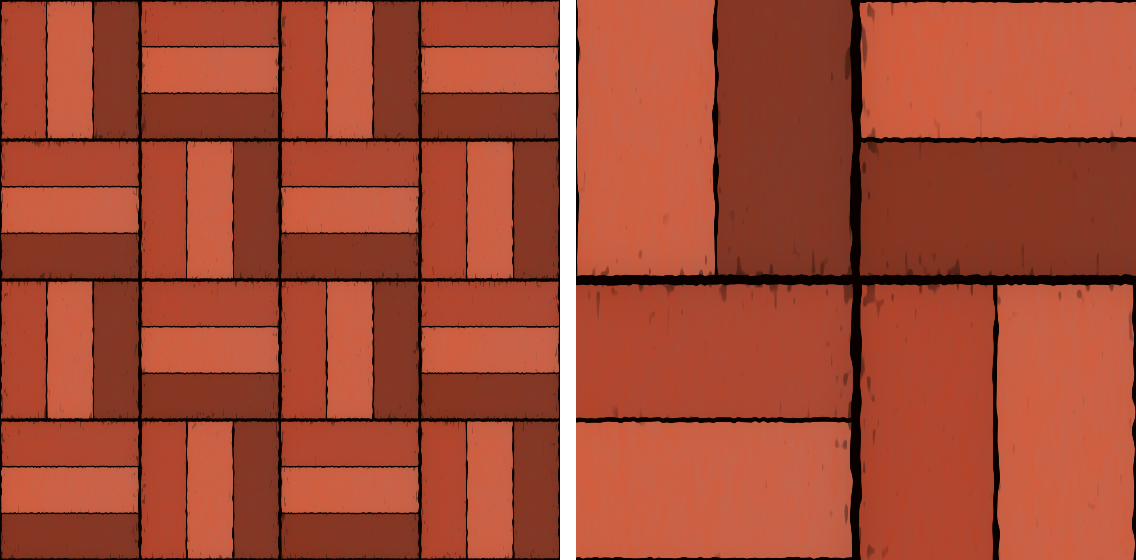
Left: the whole. Right: its middle third, enlarged.
Reproduce this pattern procedurally as a WebGL 1 fragment shader.

```glsl
precision highp float;

uniform vec2 u_resolution;

const float CELLS = 4.0;
const float PLANKS = 3.0;

float hash(vec2 p) {
  return fract(sin(dot(p, vec2(127.1, 311.7))) * 43758.5453);
}

// One fibre: values along y, shifted per column, wrapping after `rows`
float fibre(float column, float y, float rows) {
  float t = y * rows + hash(vec2(column, 7.0)) * rows;
  float i = floor(t);
  float blend = smoothstep(0.0, 1.0, t - i);
  float low = hash(vec2(column, mod(i, rows)));
  float high = hash(vec2(column, mod(i + 1.0, rows)));
  return mix(low, high, blend);
}

// Vertical grain that wraps over the unit square
float grain(vec2 p, float columns, float rows) {
  float x = p.x * columns;
  float i = floor(x);
  float left = fibre(mod(i, columns), p.y, rows);
  float right = fibre(mod(i + 1.0, columns), p.y, rows);
  return mix(left, right, smoothstep(0.0, 1.0, x - i));
}

float edgeDistance(vec2 p) {
  vec2 d = min(p, 1.0 - p);
  return min(d.x, d.y);
}

float line(float dist, float halfWidth, float blur) {
  return 1.0 - smoothstep(halfWidth - blur, halfWidth + blur, dist);
}

vec3 plankColor(float index) {
  vec3 clay = vec3(0.69, 0.28, 0.19);
  vec3 coral = vec3(0.80, 0.38, 0.27);
  vec3 umber = vec3(0.525, 0.215, 0.14);
  return index < 0.5 ? clay : (index < 1.5 ? coral : umber);
}

void main() {
  vec2 uv = gl_FragCoord.xy / u_resolution;
  float blur = 0.5 * CELLS / min(u_resolution.x, u_resolution.y);

  float fine = grain(uv, 400.0, 90.0);
  float flecks = grain(uv + vec2(0.37, 0.61), 360.0, 100.0);
  float mottle = grain(uv, 48.0, 24.0);

  // Checkerboard of cells, with edges roughened by the grain
  vec2 p = uv * CELLS + (fine - 0.5) * vec2(0.010, 0.005);
  vec2 cell = floor(p);
  vec2 local = p - cell;
  bool upright = mod(cell.x + cell.y, 2.0) > 0.5;
  float across = upright ? local.x : 1.0 - local.y;
  float index = min(floor(across * PLANKS), PLANKS - 1.0);

  // Distances to the cell border and to the two inner joints
  float border = edgeDistance(local);
  float joint = min(abs(across - 1.0 / PLANKS), abs(across - 2.0 / PLANKS));

  // Wood tone: warm on the left of each cell, duller on the right
  vec3 color = plankColor(index);
  float warmth = 0.6 * (0.5 - local.x) + 0.7 * (fine - 0.5) + 0.3 * (mottle - 0.5);
  color *= 1.0 + warmth * vec3(0.06, -0.08, -0.22);

  // Dark flecks, denser close to the plank edges
  float wear = exp(-border * 28.0) + 0.35 * exp(-joint * 45.0);
  float threshold = 0.91 - 0.38 * wear;
  float fleck = smoothstep(threshold, threshold + 0.15, flecks);
  color *= 1.0 - fleck * (0.16 + 0.30 * min(wear, 1.0));
  color *= 1.0 - 0.10 * min(wear, 1.0);

  // Gaps between cells and between planks
  float gap = max(line(border, 0.0115, blur), line(joint, 0.0055, blur));
  color = mix(color, vec3(0.035, 0.005, 0.0), gap);

  gl_FragColor = vec4(color, 1.0);
}
```
